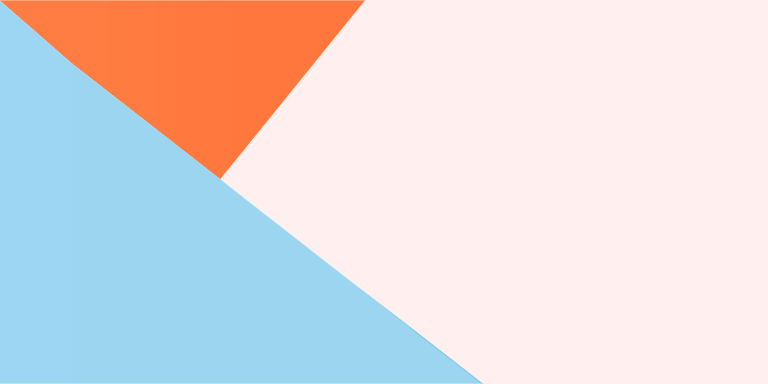
This background is drawn by a Shadertoy shader. Its source:

```glsl
// Flat paper-cut backdrop: a blue wedge and an orange triangle on pale pink.
// Each shape is bounded by signed distances to straight edges, smoothed over
// about one pixel, with faint tints and hairlines along the cuts.

// Signed distance to the line a-b, positive to the left of its direction.
float sideOf(vec2 p, vec2 a, vec2 b) {
    vec2 dir = normalize(b - a);
    return dir.x * (p.y - a.y) - dir.y * (p.x - a.x);
}

// Coverage of the region where the distance is positive.
float cover(float d, float pixel) {
    return clamp(d / pixel + 0.5, 0.0, 1.0);
}

void mainImage(out vec4 fragColor, in vec2 fragCoord) {
    // The canvas spans 0..2 across and 0..1 up.
    vec2 p = fragCoord / iResolution.xy * vec2(2.0, 1.0);
    float pixel = 1.0 / iResolution.y;

    // Corners shared by the shapes
    vec2 kink = vec2(0.1875, 0.8345);
    vec2 apex = vec2(0.574, 0.534);

    // Blue fills the union of two half planes, giving a slight bend.
    float upperCut = sideOf(p, vec2(0.0, 0.998), kink);
    float lowerCut = sideOf(p, kink, vec2(1.257, 0.0));
    float aboveBlue = min(upperCut, lowerCut);
    float rightCut = sideOf(p, apex, vec2(0.951, 1.0));

    // Pale ground
    vec3 color = vec3(1.0, 0.937, 0.932);

    // Orange triangle, a touch deeper to the right
    vec3 orange = mix(vec3(1.0, 0.490, 0.258), vec3(1.0, 0.468, 0.240),
                      smoothstep(0.2, 0.65, p.x));
    color = mix(color, orange, cover(min(aboveBlue, rightCut), pixel));

    // Blue wedge with a barely lighter strip at the left
    vec3 blue = mix(vec3(0.614, 0.839, 0.949), vec3(0.606, 0.835, 0.943),
                    cover(p.x - kink.x, pixel));
    color = mix(color, blue, cover(-aboveBlue, pixel));

    // Hairline on the lower cut: pale at first, teal toward the base
    float hairline = 1.0 - smoothstep(0.0, 0.003, abs(lowerCut));
    color = mix(color, vec3(1.0, 0.98, 0.96),
                0.3 * hairline * smoothstep(0.57, 0.62, p.x) * smoothstep(0.98, 0.9, p.x));
    color = mix(color, vec3(0.32, 0.70, 0.82),
                0.5 * hairline * smoothstep(0.93, 1.1, p.x));

    // Thin pale margins at the top and bottom
    float margin = cover(0.0018 - min(p.y, 1.0 - p.y), pixel);
    color = mix(color, vec3(0.97, 0.95, 0.94), 0.5 * margin);

    fragColor = vec4(color, 1.0);
}
```
